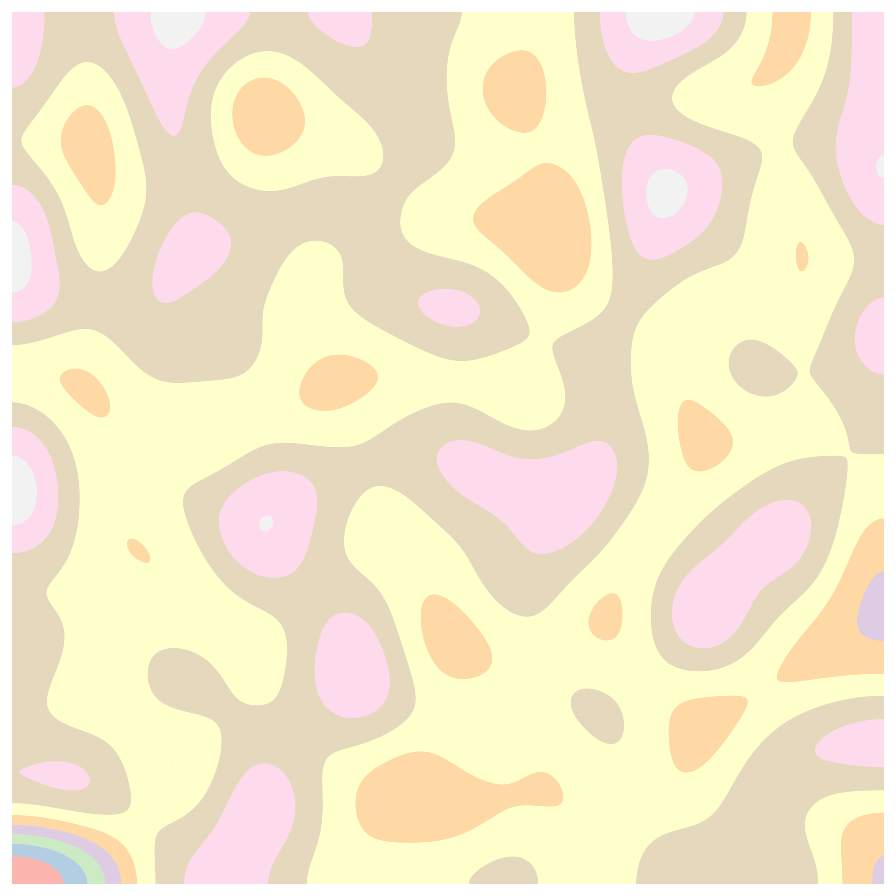
Reproduce this background procedurally as a three.js fragment shader.

```glsl
#define GRID 16.0            // noise cells along each side
#define REACH 4              // cells summed in each direction
#define RING 0.4             // strength of the negative ring around each bump
#define GAIN 1.16            // contour levels per unit of noise
#define BIAS 0.08            // shift of the contour levels
#define SOFTNESS 0.6         // edge width in screen steps
#define MARGIN 0.0132        // white frame width
#define DIP_LEVEL -5.9       // depth of the corner basin
#define DIP_SIZE vec2(0.078, 0.045)

varying vec2 vUv;

float hash(vec2 cell) {
  vec3 q = fract(vec3(cell.xyx) * vec3(0.1031, 0.1030, 0.0973) + 0.137);
  q += dot(q, q.yzx + 33.33);
  return fract((q.x + q.y) * q.z);
}

// Mirrors cell indices at the borders, so contours meet them squarely.
vec2 mirrorCell(vec2 cell) {
  return GRID - 0.5 - abs(GRID - abs(cell + 0.5));
}

// Sum of randomly weighted bumps, one per cell. The ring around each bump
// removes broad variation and leaves separate blobs of similar size.
float blobNoise(vec2 p) {
  vec2 base = floor(p);
  float sum = 0.0;
  for (int j = -REACH; j <= REACH; j++) {
    for (int i = -REACH; i <= REACH; i++) {
      vec2 cell = base + vec2(float(i), float(j));
      vec2 offset = p - cell - 0.5;
      float r2 = dot(offset, offset);
      float weight = 2.0 * hash(mirrorCell(cell) + 11.0) - 1.0;
      sum += weight * (1.0 - RING * r2) * exp(-0.5 * r2);
    }
  }
  return sum;
}

float heightLevel(vec2 p) {
  float level = blobNoise(p * GRID) * GAIN + BIAS;
  vec2 d = p / DIP_SIZE;
  return mix(level, DIP_LEVEL, exp(-0.5 * dot(d, d)));
}

// Coverage of the region above a contour.
float above(float level, float threshold, float width) {
  return clamp((level - threshold) / width + 0.5, 0.0, 1.0);
}

void main() {
  vec2 plot = (vUv - MARGIN) / (1.0 - 2.0 * MARGIN);
  float level = heightLevel(plot);
  float width = max(fwidth(level) * SOFTNESS, 0.00001);

  // Bands from the lowest to the highest
  vec3 color = vec3(0.984, 0.706, 0.682);
  color = mix(color, vec3(0.702, 0.804, 0.890), above(level, -5.0, width));
  color = mix(color, vec3(0.800, 0.922, 0.773), above(level, -4.0, width));
  color = mix(color, vec3(0.871, 0.796, 0.894), above(level, -3.0, width));
  color = mix(color, vec3(0.996, 0.851, 0.651), above(level, -2.0, width));
  color = mix(color, vec3(1.000, 1.000, 0.800), above(level, -1.0, width));
  color = mix(color, vec3(0.898, 0.847, 0.741), above(level, 0.0, width));
  color = mix(color, vec3(0.992, 0.855, 0.925), above(level, 1.0, width));
  color = mix(color, vec3(0.949), above(level, 2.0, width));

  // White frame
  vec2 edge = min(vUv, 1.0 - vUv) - MARGIN;
  vec2 inside = clamp(edge / (fwidth(vUv) * SOFTNESS) + 0.5, 0.0, 1.0);
  color = mix(vec3(1.0), color, inside.x * inside.y);

  gl_FragColor = vec4(color, 1.0);
}
```
